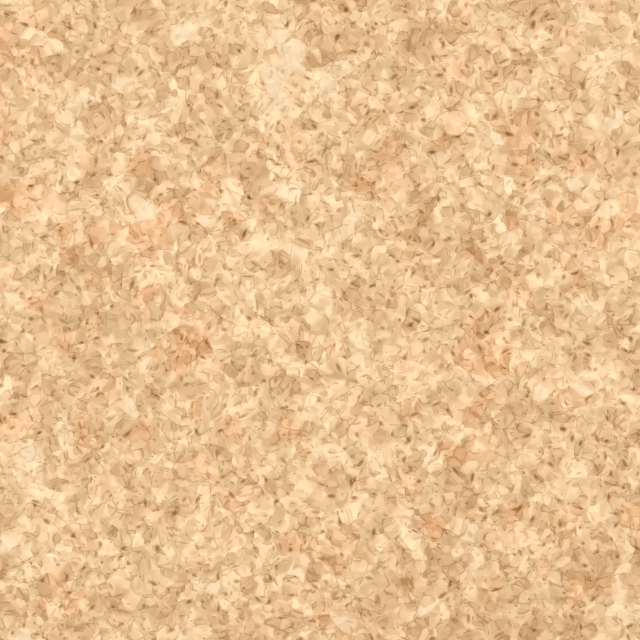
A Shadertoy shader for this texture:

```glsl
// Pressed cork board: pale tan granules with soft cracks and small dark bark flecks.

const vec3 CORK_TAN   = vec3(0.925, 0.775, 0.595);
const vec3 TONE_RANGE = vec3(0.90, 1.00, 1.00);
const vec3 RUST_SHIFT = vec3(0.005, -0.045, -0.055);
const vec3 PALE_CHIP  = vec3(0.98, 0.89, 0.75);

// Three random values in 0..1 for a grid cell
vec3 hash3(vec2 cell, float seed) {
    vec3 q = fract(cell.xyx * vec3(0.1031, 0.1030, 0.0973) + seed * 0.137);
    q += dot(q, q.yxz + 33.33);
    return fract((q.xxy + q.yzz) * q.zyx);
}

// Layered sines that bend the granule outlines
vec2 wobble(vec2 p, float amount) {
    vec2 bend = sin(p.yx * 47.0 + vec2(0.3, 1.9) + 2.0 * sin(p * 31.0));
    bend += 0.6 * sin(p.yx * 113.0 + 3.0 * sin(p * 71.0 + 1.3));
    return p + amount * bend;
}

// Cellular noise: x = soft granule tone, y = soft tint, z = gap to the border
vec3 granules(vec2 p, float seed, float crispness) {
    vec2 cell = floor(p);
    vec2 local = p - cell;
    vec2 blend = vec2(0.0);
    float total = 0.0, nearest = 8.0, second = 8.0;
    for (int y = -1; y <= 1; y++)
    for (int x = -1; x <= 1; x++) {
        vec2 offset = vec2(x, y);
        vec3 rnd = hash3(cell + offset, seed);
        vec3 look = hash3(cell + offset, seed + 3.7);
        float d = length(offset + rnd.xy - local);
        float weight = exp(-crispness * d * d);
        blend += weight * look.xy;
        total += weight;
        second = min(second, max(nearest, d));
        nearest = min(nearest, d);
    }
    return vec3(blend / total, second - nearest);
}

// Scattered soft strokes of random direction, length and strength
float flecks(vec2 p, float seed, float density) {
    vec2 cell = floor(p);
    float cover = 0.0;
    for (int y = -1; y <= 1; y++)
    for (int x = -1; x <= 1; x++) {
        vec2 id = cell + vec2(x, y);
        vec3 place = hash3(id, seed);
        vec3 shape = hash3(id, seed + 5.3);
        float angle = 6.2832 * shape.x;
        vec2 axis = vec2(cos(angle), sin(angle));
        vec2 q = p - id - place.xy;
        vec2 size = vec2(mix(0.18, 0.52, shape.y), mix(0.12, 0.20, shape.z));
        vec2 along = vec2(dot(q, axis), dot(q, vec2(-axis.y, axis.x))) / size;
        float stroke = 1.0 - smoothstep(0.1, 1.25, length(along));
        float strength = mix(0.4, 1.0, shape.z);
        cover = max(cover, stroke * strength * step(place.z, density));
    }
    return cover;
}

void mainImage(out vec4 fragColor, in vec2 fragCoord) {
    vec2 uv = fragCoord / iResolution.y;
    vec2 p = wobble(uv, 0.0032);

    // Granules at three sizes, plus broad patches
    vec3 patches = granules(p * 9.0, 1.0, 5.0);
    vec3 chunks = granules(p * 29.0, 2.0, 14.0);
    vec3 grains = granules(p * 58.0, 4.0, 12.0);
    vec3 crumbs = granules(p * 118.0 + 7.0, 6.0, 9.0);

    float tone = 0.017;
    tone += 0.035 * (patches.x - 0.5);
    tone += 0.095 * (chunks.x - 0.5);
    tone += 0.130 * (grains.x - 0.5);
    tone += 0.130 * (crumbs.x - 0.5);

    // Broken cracks between granules
    float crackPatch = smoothstep(0.40, 0.80, crumbs.y);
    float grainCrack = 1.0 - smoothstep(0.0, 0.28, grains.z);
    float chunkCrack = 1.0 - smoothstep(0.0, 0.16, chunks.z);
    tone -= 0.110 * max(grainCrack, chunkCrack) * crackPatch;

    // Bark flecks, large and fine
    vec2 fleckSpace = wobble(uv, 0.0015);
    tone -= 0.26 * flecks(fleckSpace * 52.0, 8.0, 0.30);
    tone -= 0.15 * flecks(fleckSpace * 88.0 + 3.0, 11.0, 0.32);

    // Slight shade toward the lower edge
    tone -= 0.018 * (1.0 - smoothstep(0.0, 0.35, uv.y));

    // Rusty and pale granules
    vec3 color = CORK_TAN + TONE_RANGE * tone;
    float rust = smoothstep(0.55, 0.95, 0.65 * chunks.y + 0.35 * patches.y);
    float pale = smoothstep(0.86, 0.98, chunks.x) * smoothstep(0.3, 0.6, grains.x);
    color += RUST_SHIFT * rust;
    color = mix(color, PALE_CHIP, 0.5 * pale);

    fragColor = vec4(clamp(color, 0.0, 1.0), 1.0);
}
```
